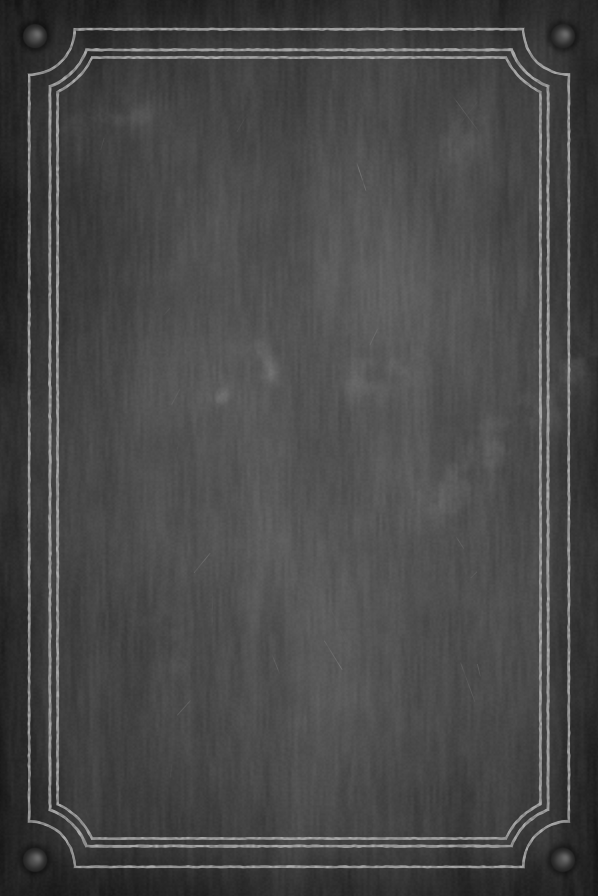
Give the GLSL for this background, as a Shadertoy shader.

```glsl
// Worn slate chalkboard with a triple chalk frame, notched corners and round studs.

const vec2 FRAME_HALF = vec2(0.4512, 0.7012);
const vec2 STUD_POS = vec2(0.4414, 0.6895);
const float STUD_RADIUS = 0.0200;

float hash(vec2 p) {
    return fract(sin(dot(p, vec2(127.1, 311.7))) * 43758.5453);
}

float noise(vec2 p) {
    vec2 cell = floor(p), f = fract(p);
    f = f * f * (3.0 - 2.0 * f);
    float low = mix(hash(cell), hash(cell + vec2(1, 0)), f.x);
    float high = mix(hash(cell + vec2(0, 1)), hash(cell + vec2(1, 1)), f.x);
    return mix(low, high, f.y);
}

float fbm(vec2 p) {
    float sum = 0.0, weight = 0.5;
    for (int i = 0; i < 5; i++) {
        sum += weight * noise(p);
        p = p * 2.03 + vec2(17.3, 9.1);
        weight *= 0.5;
    }
    return sum;
}

float segmentDistance(vec2 p, vec2 a, vec2 b) {
    vec2 ab = b - a;
    float t = clamp(dot(p - a, ab) / dot(ab, ab), 0.0, 1.0);
    return length(p - a - t * ab);
}

// Rectangle whose corners are bitten away by circles of the given radius
float notchedBox(vec2 p, float inset, float radius) {
    vec2 q = abs(p);
    vec2 edge = q - FRAME_HALF + inset;
    return max(max(edge.x, edge.y), radius - length(q - FRAME_HALF));
}

float chalkLine(float d, float halfWidth, float pixel) {
    return 1.0 - smoothstep(halfWidth - 0.6 * pixel, halfWidth + 0.6 * pixel, abs(d));
}

float smudge(vec2 p, vec2 a, vec2 b, float width) {
    float d = segmentDistance(p, a, b) / width;
    return exp(-d * d) * smoothstep(0.25, 0.75, fbm(p * 24.0));
}

// Thin, short marks scattered at random over the slate
float scratches(vec2 p, float pixel) {
    float sum = 0.0;
    for (int i = 0; i < 26; i++) {
        float id = float(i);
        vec2 start = (vec2(hash(vec2(id, 1.0)), hash(vec2(id, 2.0))) - 0.5) * vec2(0.8, 1.3);
        float angle = 1.57 + (hash(vec2(id, 3.0)) - 0.5) * 1.6;
        vec2 reach = vec2(cos(angle), sin(angle)) * mix(0.01, 0.07, hash(vec2(id, 4.0)));
        float d = segmentDistance(p, start, start + reach);
        sum += hash(vec2(id, 5.0)) * chalkLine(d, 0.0008, pixel);
    }
    return sum * noise(p * 90.0);
}

float slate(vec2 p, float pixel) {
    // Broad light, darkening towards the rim
    vec2 q = (p - vec2(0.04, 0.03)) / vec2(0.56, 0.86);
    float shade = mix(0.355, 0.175, smoothstep(0.15, 1.35, length(q)));
    float rim = max(abs(p.x) - 0.5, abs(p.y) - 0.75);
    shade -= 0.065 * smoothstep(-0.11, 0.0, rim);

    // Cloudy wiping, vertical brush streaks and fine grain
    shade += 0.11 * (fbm(p * vec2(5.0, 3.5) + 4.0) - 0.48);
    shade += 0.07 * (fbm(p * vec2(38.0, 3.0)) - 0.48);
    shade += 0.035 * (noise(p * vec2(190.0, 24.0)) - 0.5);
    shade += 0.025 * (noise(p * 300.0) - 0.5);

    // Chalk dust left by an eraser
    shade += 0.10 * smudge(p, vec2(-0.07, 0.165), vec2(-0.05, 0.125), 0.018);
    shade += 0.10 * smudge(p, vec2(-0.105, 0.16), vec2(-0.13, 0.085), 0.012);
    shade += 0.07 * smudge(p, vec2(0.10, 0.11), vec2(0.18, 0.15), 0.035);
    shade += 0.08 * smudge(p, vec2(0.23, -0.09), vec2(0.49, 0.17), 0.045);
    shade += 0.06 * smudge(p, vec2(-0.23, -0.30), vec2(-0.21, -0.35), 0.035);
    shade += 0.06 * smudge(p, vec2(0.26, 0.50), vec2(0.29, 0.54), 0.035);
    shade += 0.06 * smudge(p, vec2(-0.39, 0.55), vec2(-0.26, 0.56), 0.025);
    return shade + 0.12 * scratches(p, pixel);
}

void mainImage(out vec4 fragColor, in vec2 fragCoord) {
    vec2 canvas = vec2(1.0, 1.5);
    vec2 p = (fragCoord / iResolution.xy - 0.5) * canvas;
    float pixel = 1.0 / iResolution.x;
    float shade = slate(p, pixel);

    // Frame: one outer line and a close inner pair
    vec2 drawn = p + 0.0012 * (vec2(noise(p * 130.0), noise(p * 130.0 + 50.0)) - 0.5);
    float chalk = chalkLine(notchedBox(drawn, 0.0, 0.0762), 0.0022, pixel);
    chalk = max(chalk, chalkLine(notchedBox(drawn, 0.0347, 0.1016), 0.0024, pixel));
    chalk = max(chalk, chalkLine(notchedBox(drawn, 0.0475, 0.1152), 0.0022, pixel));
    shade = mix(shade, 0.68, chalk * mix(0.65, 1.0, noise(p * 210.0)));

    // Studs: dark shadow, domed face and an off-centre sheen
    vec2 s = p - sign(p) * STUD_POS;
    float r = length(s);
    shade *= 1.0 - 0.4 * exp(-pow(max(r - STUD_RADIUS, 0.0) / 0.008, 2.0));
    float dome = 0.27 - 0.12 * smoothstep(0.3, 1.0, r / STUD_RADIUS);
    dome += 0.14 * exp(-dot(s - vec2(0.004, 0.003), s - vec2(0.004, 0.003)) / 0.00007);
    shade = mix(shade, dome, 1.0 - smoothstep(-pixel, pixel, r - STUD_RADIUS));

    fragColor = vec4(vec3(clamp(shade, 0.0, 1.0)), 1.0);
}
```
